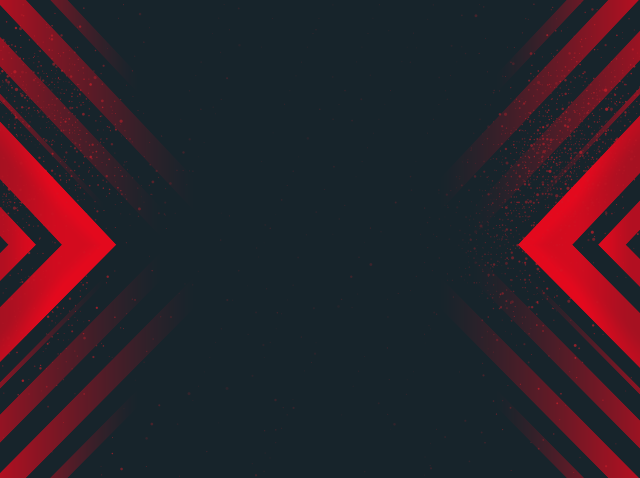
A Shadertoy shader for this background:

```glsl
// Facing red chevrons on dark slate, with fading diagonal stripes and red dust.
// Both sides share one mirrored coordinate: stripes are bands of its slanted
// distance from the side edge, and the dust is hashed dots in soft clouds.

const vec3 SLATE = vec3(0.090, 0.141, 0.169);
const vec3 RED = vec3(0.890, 0.035, 0.115);
const vec3 DUST = vec3(0.800, 0.120, 0.160);
const float AXIS_Y = 0.488;       // height of the chevron tips
const float RIGHT_SHIFT = 0.0122; // extra reach of the right side

float hash(vec2 p) {
    return fract(sin(dot(p, vec2(127.1, 311.7))) * 43758.5453);
}

// Coverage of the interval lo..hi with soft edges.
float band(float d, float lo, float hi, float aa) {
    return smoothstep(lo - aa, lo + aa, d) * (1.0 - smoothstep(hi - aa, hi + aa, d));
}

// Band that dims from the side edge inward, between two depths.
float fadingStripe(float d, float depth, vec2 limits, vec2 reach, float peak, float aa) {
    float t = clamp((depth - reach.x) / (reach.y - reach.x), 0.0, 1.0);
    return peak * pow(1.0 - t, 1.3) * band(d, limits.x, limits.y, aa);
}

float cloud(vec2 p, vec2 center, float radius) {
    vec2 q = (p - center) / radius;
    return exp(-dot(q, q));
}

// One randomly placed dot per cell, kept where the density allows it.
float dots(vec2 p, float cell, float density, float aa) {
    vec2 id = floor(p / cell);
    vec2 local = fract(p / cell);
    vec2 center = 0.3 + 0.4 * vec2(hash(id + 3.1), hash(id + 7.7));
    float radius = cell * mix(0.08, 0.27, pow(hash(id + 13.3), 2.0));
    float dist = length(local - center) * cell;
    float shown = step(hash(id + 21.9), density);
    float strength = mix(0.3, 0.9, hash(id + 31.7));
    return shown * strength * (1.0 - smoothstep(radius - aa, radius + aa, dist));
}

void mainImage(out vec4 fragColor, in vec2 fragCoord) {
    vec2 p = fragCoord / iResolution.y;
    float width = iResolution.x / iResolution.y;
    float aa = 0.7 / iResolution.y;

    // Mirrored depth from either side, then the slanted distance
    float depth = min(p.x, width - p.x - RIGHT_SHIFT);
    float rise = p.y - AXIS_Y;
    float slope = rise > 0.0 ? 0.943 : 0.990;
    float d = depth + slope * abs(rise);

    // Fading stripes, from the innermost outward
    float stripes = fadingStripe(d, depth, vec2(0.285, 0.298), vec2(0.0, 0.22), 0.55, aa);
    stripes += fadingStripe(d, depth, vec2(0.352, 0.410), vec2(-0.01, 0.34), 0.64, aa);
    stripes += fadingStripe(d, depth, vec2(0.473, 0.537), vec2(-0.01, 0.41), 0.78, aa);
    stripes += fadingStripe(d, depth, vec2(0.588, 0.624), vec2(0.06, 0.29), 0.55, aa);
    vec3 color = mix(SLATE, RED, stripes);

    // Solid chevrons, brighter toward the tips and outer edges
    float large = band(d, 0.1294, 0.243, aa);
    float small = band(d, 0.0175, 0.0752, aa);
    float largeLight = 0.70 + 0.22 * smoothstep(-0.01, 0.14, depth)
                     + 0.12 * smoothstep(0.17, 0.243, d);
    float smallLight = 0.76 + 0.20 * smoothstep(0.0, 0.07, depth);
    color = mix(color, mix(SLATE, RED, min(largeLight, 1.0)), large);
    color = mix(color, mix(SLATE, RED, smallLight), small);

    // Dust clouds, heavier on the upper right
    float density = 0.42 * cloud(p, vec2(width - 0.17, 0.66), 0.11);
    density += 0.22 * cloud(p, vec2(width - 0.28, 0.52), 0.11);
    density += 0.18 * cloud(p, vec2(width - 0.10, 0.80), 0.12);
    density += 0.12 * cloud(p, vec2(width - 0.25, 0.39), 0.10);
    density += 0.26 * cloud(p, vec2(0.07, 0.81), 0.11);
    density += 0.40 * cloud(p, vec2(0.025, 0.57), 0.045);
    density += 0.14 * cloud(p, vec2(0.18, 0.66), 0.12);
    density += 0.12 * cloud(p, vec2(0.08, 0.34), 0.12);

    float dust = 0.0;
    for (int i = 0; i < 3; i++) {
        float layer = float(i);
        float cell = 0.013 - 0.0035 * layer;
        dust = max(dust, dots(p + 0.37 * layer, cell, density, aa));
    }
    float inward = 1.0 - smoothstep(0.20, 0.38, depth);
    float solid = max(large, small);
    color = mix(color, DUST, dust * mix(0.25, 0.85, inward) * (1.0 - 0.6 * solid));

    fragColor = vec4(color, 1.0);
}
```
